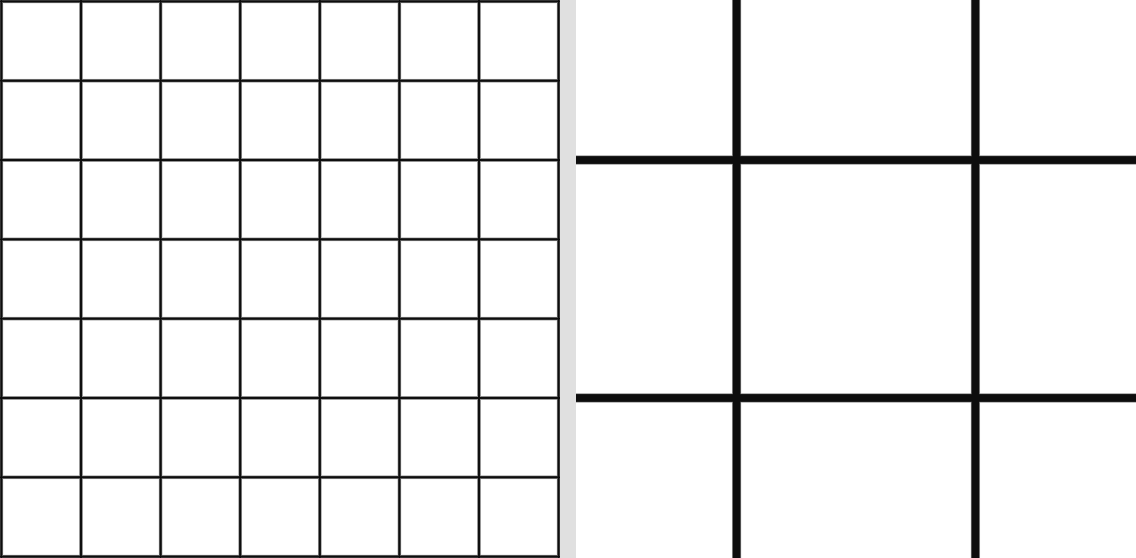
Left: the whole. Right: its middle third, enlarged.
Give the GLSL for this pattern, as a Shadertoy shader.

```glsl
// Draws a white seven by seven grid of squares ruled with thin black lines.

// Distance to the nearest grid line on each axis, with cells of the given size.
vec2 gridLineDistance(vec2 p, vec2 cell) {
    return abs(fract(p / cell + 0.5) - 0.5) * cell;
}

void mainImage(out vec4 fragColor, in vec2 fragCoord) {
    // Lengths are fractions of the canvas width.
    float pixel = 1.0 / iResolution.x;
    vec2 canvas = iResolution.xy * pixel;
    float halfLine = 0.0025;

    // The outer lines lie flush with the canvas edges.
    vec2 cell = (canvas - 2.0 * halfLine) / 7.0;
    vec2 lineDist = gridLineDistance(fragCoord * pixel - halfLine, cell);

    // Softened ink coverage of the nearest line.
    float edgeDist = min(lineDist.x, lineDist.y) - halfLine;
    float ink = 1.0 - smoothstep(-pixel, pixel, edgeDist);

    fragColor = vec4(mix(vec3(1.0), vec3(0.05), ink), 1.0);
}
```
